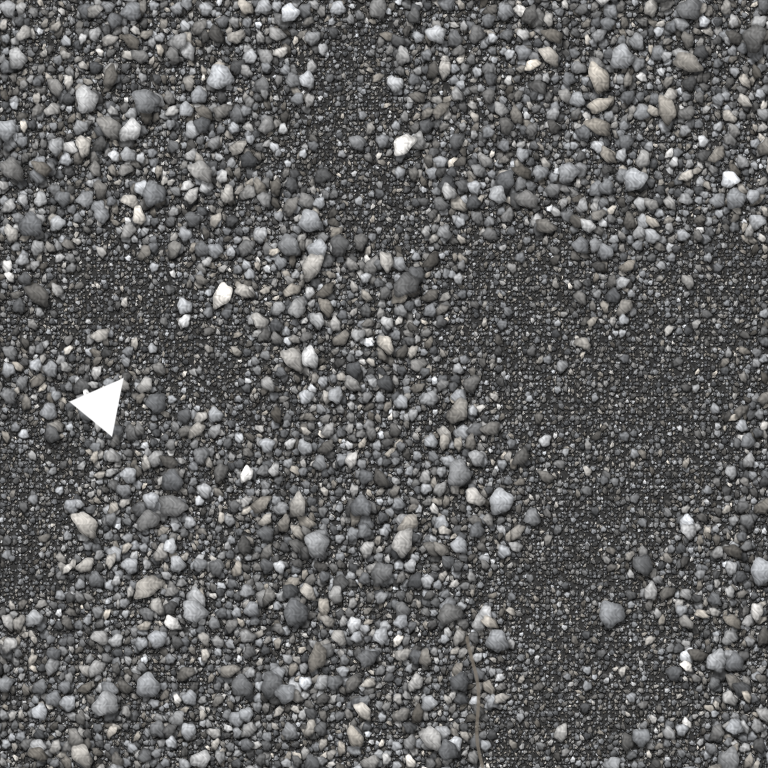
Reproduce this texture procedurally as a three.js fragment shader.

```glsl
varying vec2 vUv;

const vec3 SOIL = vec3(0.225, 0.224, 0.222);
const vec3 COOL = vec3(0.985, 1.0, 1.02);
const vec3 WARM = vec3(1.035, 1.0, 0.945);
const vec3 TWIG = vec3(0.50, 0.47, 0.43);
const vec2 LIGHT = vec2(-0.35, 0.94);
const float SOFT = 0.0012;

vec4 hash4(vec2 p) {
  vec4 q = fract(p.xyxy * vec4(0.1031, 0.1030, 0.0973, 0.1099));
  q += dot(q, q.wzxy + 33.33);
  return fract((q.xxyz + q.yzzw) * q.zywx);
}

vec2 rotate(vec2 p, float a) {
  float c = cos(a), s = sin(a);
  return vec2(c * p.x - s * p.y, s * p.x + c * p.y);
}

float segmentDistance(vec2 p, vec2 a, vec2 b) {
  vec2 e = b - a;
  return length(p - a - e * clamp(dot(p - a, e) / dot(e, e), 0.0, 1.0));
}

// Signed distance to a line, positive on its left side
float edgeDistance(vec2 p, vec2 a, vec2 b) {
  return dot(p - a, normalize(vec2(a.y - b.y, b.x - a.x)));
}

float triangleDistance(vec2 p, vec2 a, vec2 b, vec2 c) {
  return max(edgeDistance(p, a, b), max(edgeDistance(p, b, c), edgeDistance(p, c, a)));
}

// Layered sines for mineral speckle
float mottle(vec2 p) {
  float a = sin(p.x * 420.0 + 2.5 * sin(p.y * 310.0));
  float b = sin(p.y * 460.0 + 2.5 * sin(p.x * 350.0));
  return a * b + 0.5 * sin(p.x * 810.0 + p.y * 530.0 + 2.0 * a);
}

// Stone cover: 0 on the bare sandy tracks, 1 on the heaps
float stoneCover(vec2 p) {
  p += 0.022 * sin(p.yx * vec2(23.0, 19.0) + 2.0) + 0.012 * sin(p.yx * 57.0);
  float upper = segmentDistance(p, vec2(0.43, 0.90), vec2(0.49, 0.73)) - 0.035;
  float slope = segmentDistance(p, vec2(0.65, 0.66), vec2(0.75, 0.42)) - 0.05;
  float lower = segmentDistance(p, vec2(0.79, 0.45), vec2(0.75, 0.03)) - 0.085;
  float side = segmentDistance(p, vec2(0.93, 0.62), vec2(0.86, 0.42)) - 0.06;
  float left = segmentDistance(p, vec2(0.10, 0.62), vec2(0.30, 0.53)) - 0.04;
  float corner = segmentDistance(p, vec2(0.00, 0.45), vec2(0.05, 0.27)) - 0.03;
  float d = min(min(min(upper, slope), min(lower, side)), min(left, corner));
  return smoothstep(-0.02, 0.07, d);
}

// Lays one cell grid of rounded, irregular stones over the ground
vec3 layStones(vec3 ground, vec2 uv, float count, float bare, float heaped,
               float toneLow, float toneHigh, float seed) {
  vec2 p = uv * count;
  vec2 home = floor(p);
  for (int j = 1; j >= -1; j--) {
    for (int i = -1; i <= 1; i++) {
      vec2 cell = home + vec2(float(i), float(j));
      vec4 h = hash4(cell + seed);
      vec4 g = hash4(cell + seed + 71.7);
      vec2 centre = cell + 0.5 + 0.6 * (h.xy - 0.5);
      if (h.z > mix(bare, heaped, stoneCover(centre / count))) continue;

      // Outline
      vec2 offset = p - centre;
      float radius = mix(0.30, 0.56, g.x);
      vec2 q = rotate(offset, (g.y - 0.5) * 2.6);
      q *= vec2(1.0 + 0.4 * h.w, 1.0 - 0.2 * h.w);
      float a = atan(q.y, q.x + 0.0001);
      float lumps = 1.0 + 0.10 * sin(3.0 * a + 6.28 * h.x) + 0.07 * sin(5.0 * a + 6.28 * g.z);
      float r = length(q) * lumps / radius;
      float blur = SOFT * count / radius;

      // Contact shadow
      float shadowR = length(q + rotate(LIGHT, (g.y - 0.5) * 2.6) * 0.13) * lumps / radius;
      ground *= 1.0 - 0.48 * (1.0 - smoothstep(0.85, 1.35, shadowR));

      // Lit body with a dark rim and speckle
      float tone = mix(toneLow, toneHigh, g.w) + 0.30 * pow(g.z, 7.0);
      float lit = dot(offset, LIGHT) / radius;
      float facet = smoothstep(-0.25, 0.25, dot(offset, rotate(LIGHT, h.y * 3.0 - 1.5)) / radius);
      float shade = 0.94 + 0.20 * lit + 0.16 * facet - 0.30 * smoothstep(0.55, 1.05, r);
      shade += 0.085 * mottle(uv + h.xy);
      vec3 body = tone * shade * mix(COOL, WARM, h.w * h.w);
      ground = mix(ground, body, 1.0 - smoothstep(1.0 - blur, 1.0 + blur, r));
    }
  }
  return ground;
}

void main() {
  vec2 uv = vUv;

  // Grit to pebbles, finest first
  vec3 color = SOIL * (1.0 + 0.12 * mottle(uv));
  color = layStones(color, uv, 215.0, 0.85, 0.85, 0.26, 0.50, 11.0);
  color = layStones(color, uv, 135.0, 0.50, 0.75, 0.28, 0.56, 137.0);
  color = layStones(color, uv, 82.0, 0.12, 0.72, 0.30, 0.64, 263.0);
  color = layStones(color, uv, 51.0, 0.02, 0.52, 0.32, 0.70, 389.0);
  color = layStones(color, uv, 33.0, 0.01, 0.17, 0.38, 0.76, 521.0);

  // Dry twig
  vec2 bent = uv + vec2(0.004 * sin(uv.y * 45.0), 0.0);
  float twig = segmentDistance(bent, vec2(0.612, 0.17), vec2(0.629, 0.0));
  color = mix(color, TWIG, 0.8 * (1.0 - smoothstep(0.001, 0.0035, twig)));

  // Plain white marker
  float marker = triangleDistance(uv, vec2(0.090, 0.477), vec2(0.161, 0.508), vec2(0.146, 0.431));
  color = mix(color, vec3(1.0), 1.0 - smoothstep(-SOFT, SOFT, marker));

  gl_FragColor = vec4(clamp(color, 0.0, 1.0), 1.0);
}
```
